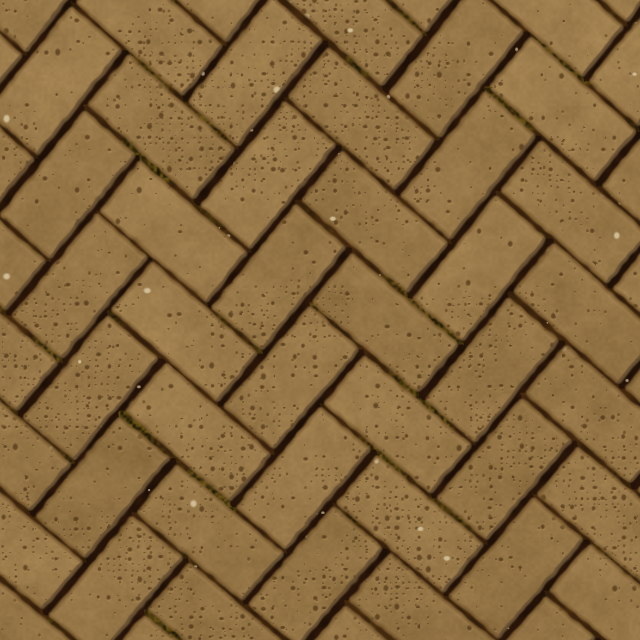
Give the GLSL for this texture, as a three.js fragment shader.

```glsl
// Weathered tan clay pavers laid in a diagonal herringbone with dark sunken joints.
varying vec2 vUv;

// Lattice: canvas position of one paver corner and the two paver-width axes.
const vec2 ORIGIN = vec2(0.462, 0.6875);
const vec2 AXIS_S = vec2(0.0689, 0.0830);   // up and right
const vec2 AXIS_T = vec2(0.0877, -0.0758);  // down and right
const vec2 GAP = vec2(0.028, 0.041);        // half joint widths across s and t

const vec3 CLAY = vec3(0.55, 0.43, 0.25);
const vec3 CLAY_LIGHT = vec3(0.645, 0.515, 0.32);
const vec3 WORN_EDGE = vec3(0.42, 0.30, 0.14);
const vec3 SIDE_FACE = vec3(0.38, 0.30, 0.20);
const vec3 JOINT_SOIL = vec3(0.26, 0.16, 0.05);
const vec3 JOINT_SHADOW = vec3(0.13, 0.065, 0.025);
const vec3 MOSS = vec3(0.34, 0.27, 0.06);
const vec3 GRIT = vec3(0.84, 0.77, 0.62);

float hash(vec2 p) {
  vec3 q = fract(p.xyx * 0.1031);
  q += dot(q, q.yzx + 33.33);
  return fract((q.x + q.y) * q.z);
}

vec2 hash2(vec2 p) {
  return vec2(hash(p + 17.3), hash(p + 71.9));
}

float noise(vec2 p) {
  vec2 i = floor(p), f = fract(p);
  f = f * f * (3.0 - 2.0 * f);
  return mix(mix(hash(i), hash(i + vec2(1.0, 0.0)), f.x),
             mix(hash(i + vec2(0.0, 1.0)), hash(i + 1.0), f.x), f.y);
}

float fbm(vec2 p) {
  float sum = 0.0, amp = 0.5;
  for (int i = 0; i < 4; i++) {
    sum += amp * noise(p);
    p = p * 2.03 + 19.7;
    amp *= 0.5;
  }
  return sum / 0.9375;
}

// Soft irregular dots, at most one per grid cell.
float specks(vec2 p, float density) {
  vec2 id = floor(p);
  vec2 d = fract(p) - 0.35 - 0.3 * hash2(id);
  d.y *= mix(0.75, 1.5, hash(id + 5.1));
  float radius = mix(0.1, 0.3, hash(id + 9.7));
  float dotMask = 1.0 - smoothstep(radius * 0.4, radius + 0.06, length(d));
  return dotMask * step(hash(id + 3.3), density);
}

float pits(vec2 p, float density) {
  return max(specks(p * 62.0, density), 0.7 * specks(p * 104.0 + 40.0, density));
}

// Canvas position to lattice coordinates.
vec2 toLattice(vec2 p) {
  vec2 d = p - ORIGIN;
  float det = AXIS_S.x * AXIS_T.y - AXIS_S.y * AXIS_T.x;
  return vec2(d.x * AXIS_T.y - d.y * AXIS_T.x, AXIS_S.x * d.y - AXIS_S.y * d.x) / det;
}

// Finds the 2 by 1 paver under a point: its id, half size and centred position.
void herringbone(vec2 st, out vec2 id, out vec2 halfSize, out vec2 local) {
  vec2 cell = floor(st);
  float k = mod(cell.x + cell.y + 2.0, 4.0);
  bool alongS = k < 2.0;
  id = cell - (alongS ? vec2(k, 0.0) : vec2(0.0, k - 2.0));
  halfSize = alongS ? vec2(1.0, 0.5) : vec2(0.5, 1.0);
  local = st - id - halfSize;
}

float roundBox(vec2 q, float r) {
  q += r;
  return length(max(q, 0.0)) + min(max(q.x, q.y), 0.0) - r;
}

void main() {
  // Slight lens bend, then paver lookup with a small shift and tilt for each.
  vec2 uv = vUv;
  uv.y -= 0.04 * (uv.y - 0.55) * (uv.y - 0.55);
  vec2 id, halfSize, local;
  herringbone(toLattice(uv), id, halfSize, local);
  vec2 rnd = hash2(id + 50.0) - 0.5;
  local += rnd * 0.025 + vec2(-local.y, local.x) * rnd.x * 0.025;
  vec2 inset = abs(local) - halfSize + GAP;
  float rough = noise(uv * 75.0) - 0.5;
  float dist = roundBox(inset, 0.055) + 0.028 * rough;

  // Clay face: tone per paver, broad stains, fine grain.
  float grain = noise(uv * 210.0) - 0.5;
  float tone = 0.2 + 0.3 * uv.y + 0.4 * (hash(id + 80.0) - 0.5);
  tone += 0.9 * (fbm(uv * 17.0) - 0.5) + 0.5 * (fbm(uv * 70.0) - 0.5) + 0.3 * grain;
  vec3 face = mix(CLAY, CLAY_LIGHT, clamp(tone + 0.1, -0.4, 1.25));

  // Pits with a lit lower rim, clustered in patches, and rare pale grit.
  float density = 0.05 + 0.5 * smoothstep(0.4, 0.75, fbm(uv * 8.0 + 30.0));
  float pit = pits(uv, density);
  float rim = max(pits(uv + vec2(-0.001, 0.003), density) - pit, 0.0);
  face = mix(face, CLAY_LIGHT * 1.08, 0.4 * rim);
  face = mix(face, JOINT_SOIL, 0.6 * pit);
  face = mix(face, GRIT, 0.9 * specks(uv * 45.0 + 7.0, 0.006));

  // Worn borders: lit upper edge, dark rounding, grey side face to the right.
  float upper = smoothstep(-0.11, -0.05, inset.x) * step(0.0, local.x);
  face = mix(face, CLAY_LIGHT, 0.35 * upper);
  face = mix(face, WORN_EDGE, 0.75 * smoothstep(-0.075, 0.0, dist));
  float side = smoothstep(-0.06, -0.03, inset.y + 0.03 * rough) * step(0.0, local.y);
  face = mix(face, SIDE_FACE, 0.8 * side);

  // Joints: deep shadow along s, brown soil along t, some moss and grit.
  float shadow = smoothstep(-0.02, 0.02, inset.y - inset.x);
  vec3 joint = mix(JOINT_SOIL, JOINT_SHADOW, mix(0.35, 1.0, shadow));
  joint *= 0.8 + 0.5 * noise(uv * 60.0 + 11.0);
  float moss = smoothstep(0.56, 0.72, fbm(uv * 9.0 + 63.0)) * (1.0 - shadow);
  joint = mix(joint, MOSS * (0.8 + grain), moss);
  joint = mix(joint, GRIT, 0.7 * specks(uv * 80.0, 0.025));

  gl_FragColor = vec4(mix(face, joint, smoothstep(-0.022, 0.022, dist)), 1.0);
}
```
